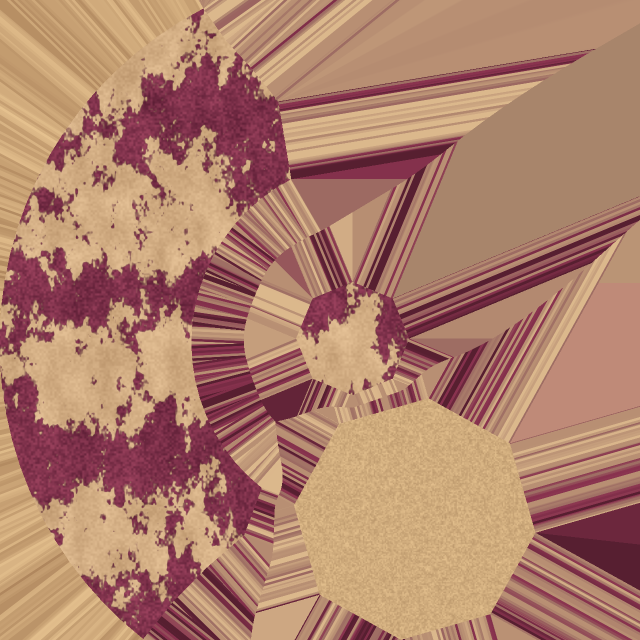
Reproduce this background procedurally as a WebGL 1 fragment shader.

```glsl
precision highp float;
// Mottled crescent and two octagons whose rim colours stream outward as rays.
uniform vec2 u_resolution;

float hash(vec2 p) {
  vec3 h = fract(vec3(p.xyx) * 0.1031);
  h += dot(h, h.yzx + 33.33);
  return fract((h.x + h.y) * h.z);
}

float noise(vec2 p) {
  vec2 i = floor(p), f = fract(p);
  f = f * f * (3.0 - 2.0 * f);
  return mix(mix(hash(i), hash(i + vec2(1, 0)), f.x),
             mix(hash(i + vec2(0, 1)), hash(i + 1.0), f.x), f.y);
}

// Nearly stepped noise along one axis
float bands(float t, float seed) {
  float i = floor(t);
  return mix(hash(vec2(i, seed)), hash(vec2(i + 1.0, seed)), smoothstep(0.4, 0.6, fract(t)));
}

// Wine through mauve to tan
vec3 ramp(float tone) {
  vec3 c = mix(vec3(0.34, 0.12, 0.19), vec3(0.54, 0.20, 0.31), smoothstep(0.0, 0.25, tone));
  c = mix(c, vec3(0.62, 0.43, 0.39), smoothstep(0.26, 0.40, tone));
  c = mix(c, vec3(0.72, 0.56, 0.45), smoothstep(0.40, 0.58, tone));
  return mix(c, vec3(0.86, 0.72, 0.55), smoothstep(0.66, 1.0, tone));
}

// Weathered paint, crumbling into vertical streaks
vec3 mottled(vec2 p) {
  float cover = 0.12 * cos(24.2 * (p.y - 0.805)) + 0.2 * (noise(p * vec2(75.0, 22.0)) - 0.5);
  if (p.x > 0.46) {
    // Pale core of the small octagon
    vec2 core = (p - vec2(0.563, 0.495)) * vec2(28.0, 18.0);
    cover += 0.09 - 0.24 * exp(-dot(core, core));
  }
  float amp = 0.25;
  vec2 q = p * vec2(17.0, 12.0) + 3.7;
  for (int i = 0; i < 5; i++) {
    cover += amp * noise(q);
    q = q * 2.1 + 7.3;
    amp *= 0.84;
  }
  float grain = noise(p * 300.0), cloud = noise(p * vec2(48.0, 25.0));
  vec3 wine = mix(vec3(0.35, 0.11, 0.20), vec3(0.63, 0.27, 0.38), 0.6 * grain + 0.4 * cloud);
  vec3 pale = mix(vec3(0.74, 0.59, 0.43), vec3(0.91, 0.77, 0.60), 0.4 * grain + 0.6 * cloud);
  float wear = smoothstep(0.43, 0.51, cover);
  return mix(pale, wine, wear) * (1.0 - 0.6 * wear * (1.0 - wear));
}

vec3 sand(vec2 p) {
  float grain = 0.7 * noise(p * 470.0) + 0.3 * noise(p * 230.0);
  return mix(vec3(0.73, 0.59, 0.42), vec3(0.90, 0.76, 0.56), grain);
}

vec2 center(int shape) {
  if (shape == 0) return vec2(0.587, 0.464);
  return shape == 1 ? vec2(0.551, 0.471) : vec2(0.648, 0.189);
}

// Outline points: 0 is the crescent (arc, cap, arc, cap), the others octagons
vec2 vertex(int shape, float k) {
  if (shape > 0) {
    float turn = k * 0.785398 - (shape == 2 ? 0.113 : 0.0);
    return center(shape) + (shape == 1 ? 0.0885 : 0.190) * vec2(cos(turn), sin(turn));
  }
  float s = clamp((k - 28.0) / 4.0, 0.0, 1.0) - clamp((k - 52.0) / 4.0, 0.0, 1.0);
  if (k < 40.0) s -= s * s * (1.0 - s);
  float bulge = (1.0 - s) * (k < 40.0 ? 0.26 * s * s : -0.3 * s * s * s * s);
  float a = mix(-0.905, 1.095, clamp(k / 28.0, 0.0, 1.0) - clamp((k - 32.0) / 20.0, 0.0, 1.0));
  return center(0) + mix(0.588, 0.288, s) * vec2(-cos(a), sin(a)) + bulge * vec2(sin(a), cos(a));
}

// Flat wedge that fans out from corner k
vec3 wedge(vec2 p, vec2 q, int shape, float k) {
  vec2 o = q - center(shape), d = p - q;
  if (shape == 0) {
    if (k == 32.0) return ramp(d.y > 0.0 ? 0.2 : 0.38);
    return ramp(0.47 + 0.3 * bands(atan(d.y, d.x) * 9.0, k));
  }
  k = mod(k, 8.0);
  float side = sign(o.x * d.y - o.y * d.x);
  if (shape == 1) {
    if (k == 0.0) return ramp(0.46 + 0.07 * side);
    if (k == 1.0) return vec3(0.66, 0.52, 0.42);
    if (k == 2.0) return ramp(0.72 + 0.16 * side);
    if (k == 3.0) return ramp(0.47 + 0.13 * side);
    if (k == 4.0) return ramp(0.80);
    if (k == 5.0) return ramp(0.08);
  } else {
    if (k == 0.0) return ramp(0.06 + 0.05 * side);
    if (k == 1.0) return p.y > 0.558 ? vec3(0.73, 0.58, 0.46) : vec3(0.75, 0.54, 0.47);
    if (k == 5.0) return ramp(0.85);
  }
  return ramp(0.55 + 0.2 * hash(vec2(k, 3.0)));
}

// Colour of a ray from rim point q, at outline index k and rim length t
vec3 ray(vec2 p, vec2 q, int shape, float k, float t) {
  float seed = float(shape) * 17.0 + 5.0;
  float fine = bands(t * 260.0, seed), coarse = bands(t * 38.0, seed + 3.0);
  if (shape == 0 && k < 28.0)
    return mix(vec3(0.68, 0.52, 0.36), vec3(0.91, 0.77, 0.57), 0.6 * fine + 0.4 * coarse);
  if (fract(k) == 0.0 && (shape > 0 || k <= 32.0)) return wedge(p, q, shape, k);
  float tone = 0.54 + 0.5 * (coarse - 0.5) + 0.8 * (fine - 0.5);
  // Wine and tan alternate slowly around each rim
  if (shape == 2) tone -= 0.26 * cos(3.36 * k);
  else if (shape == 1) tone += k < 1.0 ? -0.16 : 0.2 * cos(2.03 * (k - 6.7));
  else if (k > 52.0) tone -= 0.12;
  else if (k > 32.0) tone += 0.08 - 0.3 * sin(0.185 * (k - 33.0));
  else if (k > 31.0) tone += 0.28 - 0.75 * smoothstep(0.25, 0.45, abs(k - 31.5));
  else tone += 0.15;
  return ramp(clamp(tone, 0.0, 1.0));
}

vec3 scene(vec2 p) {
  float nearest = 9.0, rim = 0.0, index = 0.0;
  vec2 foot = p;
  int owner = 0;
  for (int shape = 0; shape < 3; shape++) {
    bool inside = false;
    float run = 0.0;
    vec2 a = vertex(shape, 0.0);
    for (int i = 0; i < 56; i++) {
      if (shape > 0 && i >= 8) break;
      vec2 b = vertex(shape, float(i) + 1.0), e = b - a;
      float h = clamp(dot(p - a, e) / dot(e, e), 0.0, 1.0);
      float d = distance(p, a + e * h), span = length(e);
      if (d < nearest) {
        nearest = d; foot = a + e * h; owner = shape;
        rim = run + h * span; index = float(i) + h;
      }
      if ((a.y > p.y) != (b.y > p.y) && p.x < a.x + e.x * (p.y - a.y) / e.y) inside = !inside;
      run += span;
      a = b;
    }
    if (inside) return shape == 2 ? sand(p) : mottled(p);
  }
  return ray(p, foot, owner, index, rim);
}

void main() {
  // Four samples smooth every edge
  vec3 color = vec3(0.0);
  for (int i = 0; i < 4; i++) {
    vec2 shift = vec2(mod(float(i), 2.0), floor(float(i) / 2.0)) * 0.5 - 0.25;
    color += scene((gl_FragCoord.xy + shift) / u_resolution) * 0.25;
  }
  gl_FragColor = vec4(color, 1.0);
}
```
